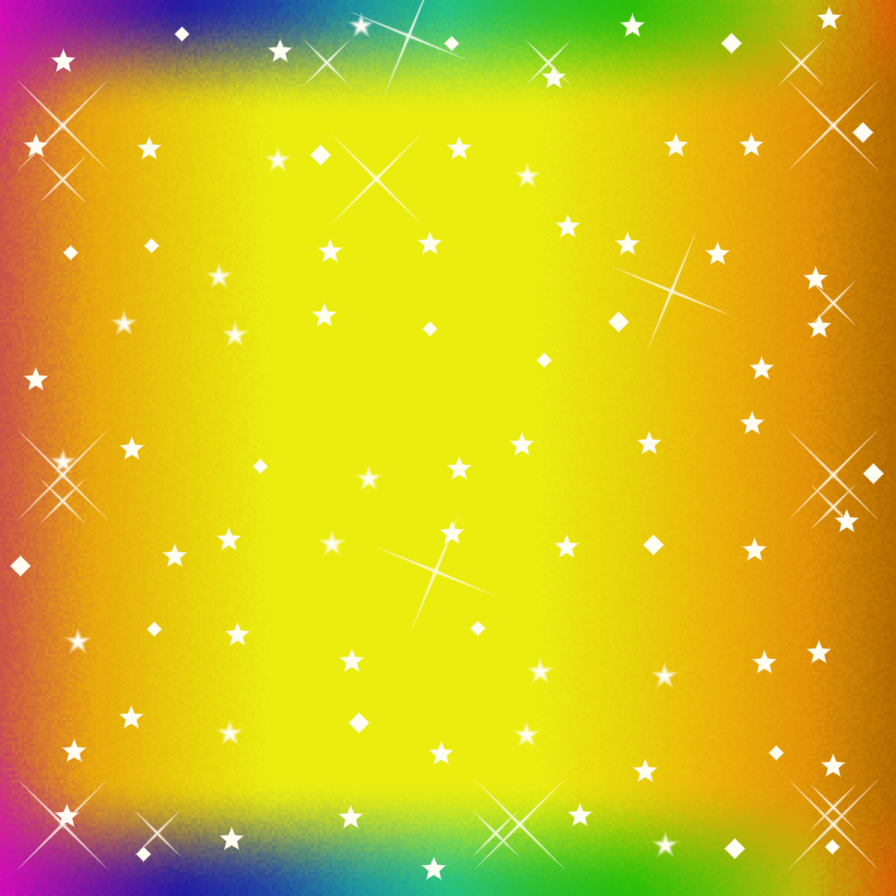
A WebGL 2 fragment shader for this background:

```glsl
#version 300 es
precision highp float;

uniform vec2 u_resolution;
out vec4 fragColor;

const float PI = 3.14159;

// Evenly spaced colour stops, left to right
const vec3 LEMON = vec3(0.92, 0.93, 0.06);
const vec3 BODY[11] = vec3[11](
    vec3(0.80, 0.33, 0.28), vec3(0.91, 0.65, 0.05), vec3(0.91, 0.80, 0.04),
    LEMON, LEMON, LEMON, LEMON, vec3(0.91, 0.83, 0.04),
    vec3(0.92, 0.70, 0.03), vec3(0.89, 0.58, 0.03), vec3(0.70, 0.42, 0.00));
const vec3 RIM[11] = vec3[11](
    vec3(0.82, 0.05, 0.72), vec3(0.47, 0.08, 0.64), vec3(0.14, 0.10, 0.64),
    vec3(0.12, 0.27, 0.65), vec3(0.11, 0.58, 0.63), vec3(0.14, 0.76, 0.52),
    vec3(0.17, 0.75, 0.20), vec3(0.16, 0.75, 0.03), vec3(0.40, 0.75, 0.03),
    vec3(0.75, 0.72, 0.04), vec3(0.85, 0.38, 0.02));
const vec3 STAR_COLOR = vec3(1.0, 0.99, 0.95);

const float RIM_DEPTH = 0.13;
const float CORNER_DEPTH = 0.10;   // extra rim depth at the left edge
const float GRAIN_CELLS = 300.0;
const float GRAIN_SHIFT = 0.022;
const float STAR_CELLS = 9.0;
const float STAR_JITTER = 0.66;
const float STAR_RADIUS = 0.0138;
const float DIAMOND_RADIUS = 0.0115;
const float ARM_LONG = 0.072;
const float ARM_SHORT = 0.036;
const float ARM_WIDTH = 0.0030;
const float TILT = -0.39;

vec2 hash22(vec2 p) {
    vec3 q = fract(p.xyx * vec3(0.1031, 0.1030, 0.0973));
    q += dot(q, q.yzx + 33.33);
    return fract((q.xx + q.yz) * q.zy);
}

vec3 ramp(vec3 stops[11], float x) {
    float t = clamp(x, 0.0, 1.0) * 10.0;
    int i = min(int(t), 9);
    return mix(stops[i], stops[i + 1], t - float(i));
}

// Rainbow rim above and below a warm body, with dithered transitions
vec3 backdrop(vec2 uv) {
    vec2 grain = hash22(floor(uv * GRAIN_CELLS)) - 0.5;
    vec2 p = uv + grain * GRAIN_SHIFT * vec2(1.0, 0.4);
    float depth = RIM_DEPTH + CORNER_DEPTH * exp(-25.0 * max(p.x, 0.0));
    float edge = min(p.y, 1.0 - p.y);
    return mix(ramp(RIM, p.x), ramp(BODY, p.x), smoothstep(0.0, depth, edge));
}

float starDistance(vec2 p, float radius) {
    float sector = 2.0 * PI / 5.0;
    float a = abs(mod(atan(p.x, p.y) + 0.5 * sector, sector) - 0.5 * sector);
    vec2 q = length(p) * vec2(cos(a), sin(a));
    vec2 tip = vec2(radius, 0.0);
    vec2 side = 0.46 * radius * vec2(cos(0.5 * sector), sin(0.5 * sector)) - tip;
    return dot(q - tip, normalize(vec2(side.y, -side.x)));
}

// One star, diamond or soft star in each jittered cell
float scatter(vec2 uv, float pixel) {
    float cover = 0.0;
    vec2 home = floor(uv * STAR_CELLS);
    for (int j = -1; j <= 1; j++)
    for (int i = -1; i <= 1; i++) {
        vec2 cell = home + vec2(i, j);
        vec2 offset = 0.5 + STAR_JITTER * (hash22(cell + 17.0) - 0.5);
        vec2 kind = hash22(cell + 71.0);
        vec2 p = uv - (cell + offset) / STAR_CELLS;
        float blur = pixel;
        float d = starDistance(p, STAR_RADIUS);
        if (kind.x > 0.78) {
            d = starDistance(p, 0.85 * STAR_RADIUS);
            blur = max(pixel, 0.003);
        } else if (kind.x > 0.52) {
            float size = DIAMOND_RADIUS * (kind.y > 0.55 ? 1.0 : 0.72);
            d = (abs(p.x) + abs(p.y) - size) * 0.707;
        }
        cover = max(cover, 1.0 - smoothstep(-blur, blur, d));
    }
    return cover;
}

// Crossed rays that thin and fade toward their ends
float sparkle(vec2 p, float angle, float arm) {
    vec2 axis = vec2(cos(angle), sin(angle));
    vec2 q = abs(vec2(dot(p, axis), dot(p, vec2(-axis.y, axis.x))));
    vec2 fade = max(1.0 - q / arm, 0.0);
    vec2 ray = sqrt(fade) * (1.0 - smoothstep(vec2(0.0), ARM_WIDTH * (0.4 + 0.6 * fade), q.yx));
    float core = 1.0 - smoothstep(0.0, 0.085 * arm, length(p));
    return max(core, 0.9 * max(ray.x, ray.y));
}

float sparkles(vec2 uv) {
    float light = 0.0;
    // Large crosses on a bowed lattice with an open centre
    for (int k = 0; k < 8; k++) {
        int slot = k < 4 ? k : k + 1;
        vec2 g = vec2(slot % 3, slot / 3);
        float middle = 1.0 - abs(g.x - 1.0);
        float bow = 0.09 * middle * sin(PI * (g.y + 0.6) / 2.6);
        vec2 center = vec2(0.07 + 0.43 * g.x + 0.08 * middle * (g.y - 1.0), 0.86 - 0.39 * g.y - bow);
        light = max(light, sparkle(uv - center, PI / 4.0, ARM_LONG));
    }
    // Tilted crosses along an arc
    for (int k = 0; k < 3; k++) {
        float a = 1.5 * float(k - 1) + 0.05;
        vec2 center = vec2(0.45, 0.66) + 0.3 * vec2(cos(a), sin(a));
        light = max(light, sparkle(uv - center, TILT, ARM_LONG));
    }
    // Small crosses around a square ring
    for (int k = 0; k < 10; k++) {
        float turn = 0.2 * PI * float(k);
        float a = turn + 0.38 + 0.26 * sin(turn - 2.07);
        vec2 ray = vec2(cos(a), -sin(a));
        vec2 center = 0.5 + 0.43 * ray / max(abs(ray.x), abs(ray.y));
        light = max(light, sparkle(uv - center, PI / 4.0, ARM_SHORT));
    }
    return light;
}

void main() {
    vec2 uv = gl_FragCoord.xy / u_resolution;
    float pixel = 1.0 / min(u_resolution.x, u_resolution.y);
    float light = max(scatter(uv, pixel), sparkles(uv));
    fragColor = vec4(mix(backdrop(uv), STAR_COLOR, light), 1.0);
}
```
